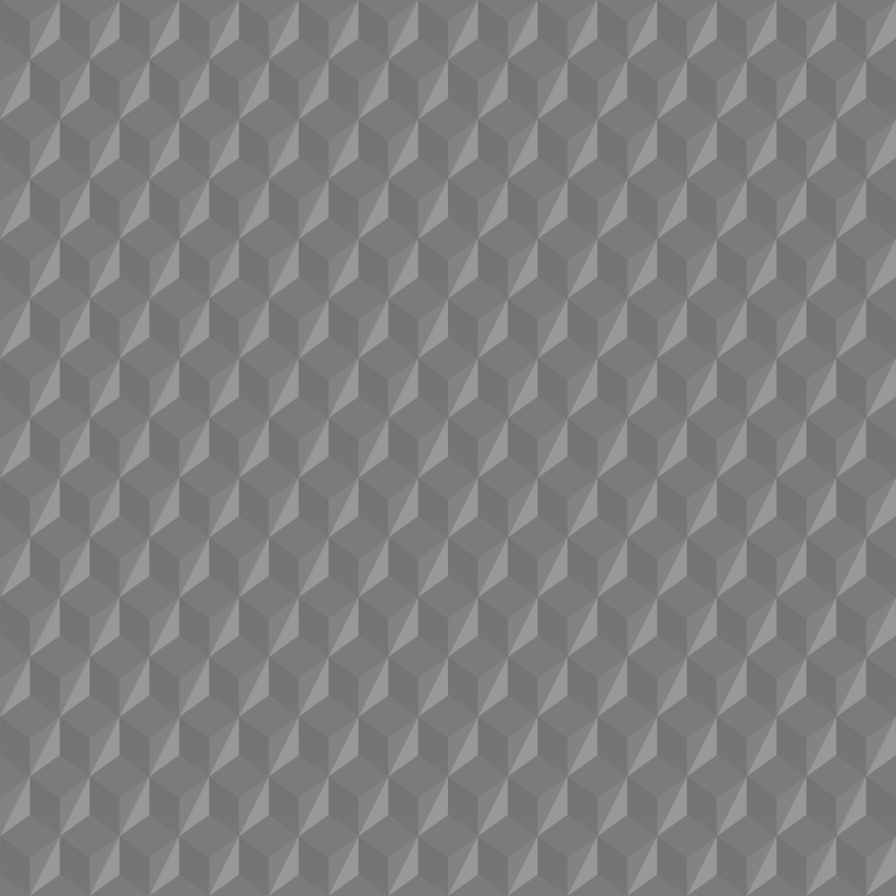
Write a Shadertoy shader that draws this pattern.

```glsl
// Tumbling-block pattern in greys: 15 cubes across, 15 staggered rows.
// Each row strip is cut by a zigzag into top faces and side faces;
// the right face is split along its diagonal into a mid and a light triangle.

const float CELLS = 15.0;        // cubes across and rows down
const float TOP_RISE = 0.36;     // half height of a top face, in cells

const vec3 TOP_GREY   = vec3(0.484);
const vec3 LEFT_UPPER = vec3(0.451);
const vec3 LEFT_LOWER = vec3(0.464);
const vec3 MID_GREY   = vec3(0.513);
const vec3 LIGHT_GREY = vec3(0.595);

// Smooth coverage of the region where the signed distance is positive.
float coverage(float dist, float blur) {
    return smoothstep(-blur, blur, dist);
}

// Height of the top-face edge: zero at whole x, TOP_RISE halfway between.
float zigzag(float x, float rise) {
    return rise * (1.0 - 2.0 * abs(fract(x) - 0.5));
}

// Side faces, with local.x from -0.25 to 0.75 and local.y from 0 to 1.
vec3 sideFaces(vec2 local, float blur) {
    float diagonal = (2.0 * local.x - local.y) / sqrt(5.0);
    vec3 rightFace = mix(MID_GREY, LIGHT_GREY, coverage(diagonal, blur));
    vec3 leftFace = mix(LEFT_LOWER, LEFT_UPPER, local.y);
    float rightDist = 0.25 - abs(local.x - 0.25);
    return mix(leftFace, rightFace, coverage(rightDist, blur));
}

vec3 cubes(vec2 p, float blur) {
    // Shift alternate rows by half a cube
    float row = floor(p.y);
    float x = p.x + 0.5 * mod(row + 1.0, 2.0);
    float y = p.y - row;

    vec3 color = sideFaces(vec2(fract(x + 0.25) - 0.25, y), blur);

    // Top faces enter the strip from below and, half a cube over, from above
    float lowerTop = zigzag(x, TOP_RISE) - y;
    float upperTop = zigzag(x + 0.5, TOP_RISE) - (1.0 - y);
    float slope = 2.0 * TOP_RISE;
    float topDist = max(lowerTop, upperTop) / sqrt(1.0 + slope * slope);
    return mix(color, TOP_GREY, coverage(topDist, blur));
}

void mainImage(out vec4 fragColor, in vec2 fragCoord) {
    vec2 p = CELLS * fragCoord / iResolution.y;
    float blur = 0.8 * CELLS / iResolution.y;
    fragColor = vec4(cubes(p, blur), 1.0);
}
```
